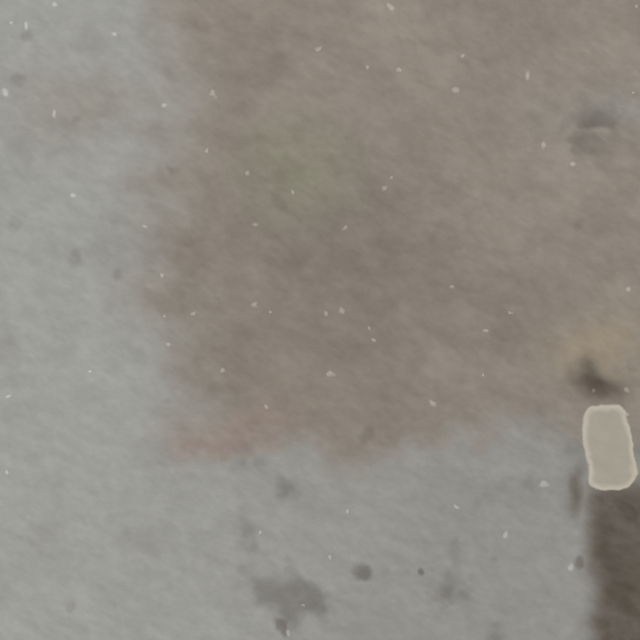
A Shadertoy shader for this texture:

```glsl
// Weathered concrete: pale grey cement with a broad brown stain, soft dark
// blotches, fine slanted grain, and one pale chip beside a damp dark corner.
// Layers of value noise are masked by warped edges and soft ellipses.

const vec3 PALE_CEMENT = vec3(0.622, 0.622, 0.600);
const vec3 GREY_CEMENT = vec3(0.570, 0.566, 0.543);
const vec3 TAN_STAIN   = vec3(0.578, 0.543, 0.502);
const vec3 UMBER_STAIN = vec3(0.490, 0.455, 0.418);
const vec3 DARK_SPOT   = vec3(0.395, 0.375, 0.350);
const vec3 DAMP_BROWN  = vec3(0.350, 0.320, 0.285);
const vec3 OCHRE       = vec3(0.615, 0.560, 0.475);
const vec3 MOSS        = vec3(0.520, 0.525, 0.440);
const vec3 ROSE        = vec3(0.590, 0.520, 0.490);
const vec3 CHIP_FACE   = vec3(0.640, 0.615, 0.565);
const vec3 CHIP_RIM    = vec3(0.755, 0.725, 0.660);

float hash(vec2 p) {
    vec3 q = fract(p.xyx * 0.1031);
    q += dot(q, q.yzx + 33.33);
    return fract((q.x + q.y) * q.z);
}

float noise(vec2 p) {
    vec2 i = floor(p), f = fract(p);
    f = f * f * (3.0 - 2.0 * f);
    float low = mix(hash(i), hash(i + vec2(1, 0)), f.x);
    float high = mix(hash(i + vec2(0, 1)), hash(i + vec2(1, 1)), f.x);
    return mix(low, high, f.y);
}

mat2 rotation(float angle) {
    float c = cos(angle), s = sin(angle);
    return mat2(c, s, -s, c);
}

// Fractal noise centred on zero, roughly -0.5 to 0.5
float fbm(vec2 p) {
    float sum = 0.0, amplitude = 0.53;
    mat2 turn = rotation(0.6);
    for (int i = 0; i < 4; i++) {
        sum += amplitude * (noise(p) - 0.5);
        p = turn * p * 2.03 + 17.3;
        amplitude *= 0.5;
    }
    return sum;
}

// Soft ellipse: 1 at the centre, fading to 0
float glow(vec2 p, vec2 center, vec2 radius) {
    vec2 d = (p - center) / radius;
    return exp(-dot(d, d));
}

// Scattered soft spots, a share of the grid cells holding one each
float spots(vec2 p, float cells, float share, float radius) {
    vec2 g = p * cells, cell = floor(g);
    float cover = 0.0;
    for (int y = -1; y <= 1; y++)
    for (int x = -1; x <= 1; x++) {
        vec2 id = cell + vec2(x, y);
        vec2 center = id + 0.2 + 0.6 * vec2(hash(id + 11.7), hash(id + 47.1));
        float size = radius * mix(0.5, 1.0, hash(id + 83.9));
        float present = step(hash(id + 5.3), share);
        cover = max(cover, present * (1.0 - smoothstep(size * 0.25, size, length(g - center))));
    }
    return cover;
}

// Signed distance to a ragged chip, narrower at the top
float chipDistance(vec2 p, vec2 center, vec2 halfSize) {
    vec2 q = rotation(-0.13) * (p - center);
    q.x *= 1.0 + 2.2 * max(q.y, 0.0);
    q += 0.012 * vec2(fbm(p * 38.0), fbm(p * 38.0 + 9.0));
    vec2 d = abs(q) - halfSize + 0.022;
    return length(max(d, 0.0)) + min(max(d.x, d.y), 0.0) - 0.022;
}

void mainImage(out vec4 fragColor, in vec2 fragCoord) {
    vec2 p = fragCoord / iResolution.xy;
    vec2 warp = vec2(fbm(p * 7.0 + 3.0), fbm(p * 9.0 + 31.0));
    vec2 w = p + 0.14 * warp;
    vec2 slant = rotation(0.45) * p;
    float cloud = fbm(p * 5.0 + 60.0);
    float mottle = fbm(slant * vec2(14.0, 22.0) + 8.0);

    // Cement, palest on the left
    float pale = 1.0 - smoothstep(0.05, 0.75, w.x) + 0.7 * cloud + 0.5 * mottle;
    vec3 color = mix(GREY_CEMENT, PALE_CEMENT, clamp(pale, 0.0, 1.0));

    // Brown stain with a soft left side and a ragged lower edge
    float leftEdge = 0.25 + 0.07 * smoothstep(0.55, 0.35, p.y) * 1.0;
    float stain = smoothstep(-0.09, 0.10, w.x - leftEdge + 0.10 * mottle);
    stain *= smoothstep(-0.035, 0.035, p.y - 0.305 + 0.13 * warp.y + 0.05 * mottle);
    stain = max(stain, 0.55 * glow(w, vec2(0.15, 0.84), vec2(0.09, 0.07)));
    stain *= 1.0 - 0.75 * glow(w, vec2(0.97, 0.83), vec2(0.11, 0.055));
    float depth = 0.22 + 0.62 * glow(w, vec2(0.48, 0.54), vec2(0.27, 0.25)) + 0.7 * cloud + 0.6 * mottle;
    color = mix(color, mix(TAN_STAIN, UMBER_STAIN, clamp(depth, 0.0, 1.0)), stain * 0.95);

    // Faint tints of moss and rose
    color = mix(color, MOSS, 0.5 * glow(w, vec2(0.45, 0.74), vec2(0.07, 0.06)));
    color = mix(color, ROSE, 0.6 * glow(w, vec2(0.36, 0.33), vec2(0.08, 0.04)));

    // Dark blotches, thickest below the stain
    float below = smoothstep(0.36, 0.24, p.y) * smoothstep(0.15, 0.5, p.x);
    float blotch = smoothstep(0.06, 0.32, fbm(p * 13.0 + 90.0));
    color = mix(color, DARK_SPOT, blotch * (0.12 + 0.38 * below));
    vec2 ragged = p + 0.025 * vec2(fbm(p * 30.0), fbm(p * 30.0 + 50.0));
    color = mix(color, DARK_SPOT, spots(ragged, 13.0, 0.16, 0.28) * (0.22 + 0.38 * below));
    float crack = glow(w, vec2(0.92, 0.79), vec2(0.045, 0.06)) * smoothstep(-0.02, 0.16, mottle);
    color = mix(color, DARK_SPOT, 0.65 * crack);

    // Ochre halo and damp corner around the chip
    color = mix(color, OCHRE, 0.7 * glow(w, vec2(0.96, 0.45), vec2(0.06, 0.05)));
    float damp = smoothstep(0.90, 0.95, p.x + 0.04 * warp.x) * smoothstep(0.29, 0.20, p.y + 0.05 * warp.y);
    damp = max(damp, glow(w, vec2(0.96, 0.385), vec2(0.035, 0.03)));
    damp = max(damp, 0.7 * glow(w, vec2(0.905, 0.21), vec2(0.018, 0.04)));
    color = mix(color, DAMP_BROWN, damp * clamp(0.85 + 0.9 * mottle, 0.0, 1.0));

    // Slanted grain and small pale flecks
    float grain = 0.055 * fbm(slant * vec2(38.0, 70.0)) + 0.035 * fbm(slant * vec2(95.0, 140.0) + 20.0);
    color += grain;
    color += 0.11 * spots(ragged, 32.0, 0.05, 0.24);

    // Pale chip with a bright rim
    float edge = chipDistance(p, vec2(0.951, 0.301), vec2(0.038, 0.066));
    float rim = smoothstep(-0.012, -0.002, edge);
    vec3 chip = mix(CHIP_FACE, CHIP_RIM, 0.75 * rim) + 0.5 * grain;
    color = mix(color, chip, 1.0 - smoothstep(-0.002, 0.003, edge));

    fragColor = vec4(clamp(color, 0.0, 1.0), 1.0);
}
```
